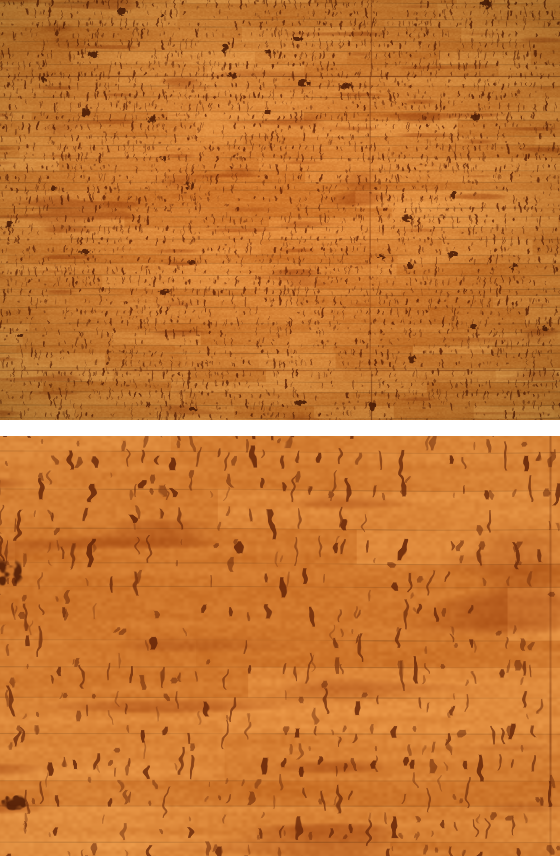
Top, the full canvas; bottom, a detail of the centre.
This texture is drawn by a WebGL 2 fragment shader. Its source:

```glsl
#version 300 es
precision highp float;
// Cork floor: thin glued strips with short upright dark flecks, warm light fading to the corners.

#define STRIP_ROWS 36.0
#define PIECE_LENGTH 0.32
#define FLECK_CELL vec2(0.0135, 0.0245)
#define FLECK_SHARE 0.56
#define KNOT_CELL 0.085
#define KNOT_SHARE 0.16
#define TILE_HEIGHT 0.70
#define SEAM_ORIGIN vec2(0.88, 0.118)
#define VIGNETTE vec3(0.25, 0.21, 0.27)
#define CORK_DEEP vec3(0.79, 0.435, 0.145)
#define CORK_PALE vec3(0.94, 0.615, 0.295)
#define FLECK_COLOR vec3(0.40, 0.145, 0.03)

uniform vec2 u_resolution;
out vec4 fragColor;

// Integer hash: three values in 0..1 per cell and seed
vec3 hash3(vec2 cell, int seed) {
    uvec3 v = uvec3(ivec3(ivec2(cell), seed)) * 1664525u + 1013904223u;
    v.x += v.y * v.z; v.y += v.z * v.x; v.z += v.x * v.y;
    v ^= v >> 16u;
    v.x += v.y * v.z; v.y += v.z * v.x; v.z += v.x * v.y;
    return vec3(v >> 8u) / 16777216.0;
}

float noise(vec2 p, int seed) {
    vec2 c = floor(p), f = fract(p);
    f = f * f * (3.0 - 2.0 * f);
    float low = mix(hash3(c, seed).x, hash3(c + vec2(1, 0), seed).x, f.x);
    float high = mix(hash3(c + vec2(0, 1), seed).x, hash3(c + vec2(1, 1), seed).x, f.x);
    return mix(low, high, f.y);
}

// Lightness of the cork piece found at x within one strip
float pieceTone(float row, float x, float px) {
    vec3 h = hash3(vec2(row, 0), 1);
    float len = PIECE_LENGTH * (0.55 + 1.1 * h.x);
    float s = x / len + 7.0 * h.y;
    float id = floor(s);
    float a = hash3(vec2(id, row), 2).x, b = hash3(vec2(id + 1.0, row), 2).x;
    return mix(a, b, smoothstep(1.0 - 1.5 * px / len, 1.0, fract(s)));
}

// Upright flecks, crowded in some stretches of a row and sparse in others
float flecks(vec2 p, float px, vec2 size, float share, int seed) {
    vec2 home = floor(p / size);
    vec2 ragged = vec2(noise(p * vec2(130, 190), seed) - 0.5, 0.0) * 0.0042;
    float cover = 0.0;
    for (int j = -1; j <= 1; j++)
    for (int i = -1; i <= 1; i++) {
        vec2 cell = home + vec2(i, j);
        vec3 place = hash3(cell, seed + 1), form = hash3(cell, seed + 2);
        float crowd = noise(cell * vec2(0.16, 0.7), seed + 3);
        if (place.z > share * (0.2 + 1.6 * crowd)) continue;
        vec2 q = p + ragged - (cell + vec2(place.x, 0.3 + 0.4 * place.y)) * size;
        q.x += q.y * (form.z - 0.55) * 0.35;
        float halfLength = size.y * mix(0.13, 0.5, form.x * form.x);
        float halfWidth = mix(0.0008, 0.0027, form.y * form.y);
        float taper = 1.0 - 0.5 * clamp(abs(q.y) / halfLength, 0.0, 1.0);
        float d = max(abs(q.x) - halfWidth * taper, abs(q.y) - halfLength);
        float ink = 1.0 - smoothstep(-0.6 * px, 0.8 * px, d);
        cover = max(cover, ink * mix(0.55, 1.0, form.y));
    }
    return cover;
}

// Rare crumbly dark knots
float knots(vec2 p) {
    vec2 home = floor(p / KNOT_CELL);
    float crumbs = noise(p * vec2(150, 140), 31) + 0.5 * noise(p * 300.0, 32);
    vec3 h = hash3(home, 33), form = hash3(home, 34);
    vec2 q = p - (home + 0.25 + 0.5 * h.xy) * KNOT_CELL;
    float body = 1.0 - length(q / vec2(mix(0.009, 0.021, form.x), mix(0.006, 0.014, form.y)));
    return step(h.z, KNOT_SHARE) * smoothstep(0.62, 0.9, crumbs * 0.75 + body * 0.55) * smoothstep(0.0, 0.25, body);
}

// Joints between the large floor tiles
float tileSeams(vec2 p, float px) {
    float band = (p.y - SEAM_ORIGIN.y) / TILE_HEIGHT;
    float across = abs(band - round(band)) * TILE_HEIGHT;
    float upright = abs(p.x - SEAM_ORIGIN.x - 0.01 * hash3(vec2(floor(band), 3), 41).x);
    float worn = 0.25 + 0.75 * noise(p * 14.0, 42);
    return (1.0 - smoothstep(0.0, 0.0008 + px, min(across, upright))) * worn;
}

void main() {
    float px = 1.0 / u_resolution.y;
    vec2 p = gl_FragCoord.xy * px;

    // Strips of uneven height, cut into pieces
    float s = (p.y + 0.003 * noise(p * vec2(5, 3), 11)) * STRIP_ROWS;
    float row = floor(s);
    float edge = fract(s) - 0.2 - 0.6 * hash3(vec2(row, 1), 12).x;
    float soft = px * STRIP_ROWS * 0.7;
    float tone = mix(pieceTone(row, p.x, px), pieceTone(row + 1.0, p.x, px), smoothstep(-soft, soft, edge));

    // Long grain, soft clouds and fine speckle
    float grain = noise(p * vec2(9, 170), 13) - 0.5;
    float cloud = noise(p * vec2(6, 16), 14) - 0.5;
    float speckle = noise(p * vec2(260, 330), 15) - 0.5;
    float light = 0.5 + 0.62 * (tone - 0.5) + 0.3 * grain + 0.35 * cloud + 0.3 * speckle;
    vec3 color = mix(CORK_DEEP, CORK_PALE, light);

    // Reddish streaks and thin glue lines
    float streak = smoothstep(0.74, 0.95, noise(p * vec2(7, 62), 16));
    color *= 1.0 - streak * vec3(0.13, 0.24, 0.36);
    float glue = (1.0 - smoothstep(0.0, 1.6 * soft, abs(edge))) * noise(p * vec2(16, 36), 17);
    color *= 1.0 - 0.2 * glue;

    // Dark marks
    float bold = flecks(p, px, FLECK_CELL, FLECK_SHARE, 50);
    float fine = flecks(p + 0.37, px, FLECK_CELL * vec2(0.8, 0.55), FLECK_SHARE * 0.4, 60);
    color = mix(color, FLECK_COLOR, max(0.88 * bold, 0.55 * fine));
    color = mix(color, FLECK_COLOR * 0.8, 0.9 * knots(p));
    color = mix(color, FLECK_COLOR, 0.6 * tileSeams(p, px));

    // Light falls off toward the corners
    vec2 c = 2.0 * gl_FragCoord.xy / u_resolution - 1.0;
    color *= 1.0 - VIGNETTE * 0.5 * dot(c, c);
    fragColor = vec4(clamp(color, 0.0, 1.0), 1.0);
}
```
